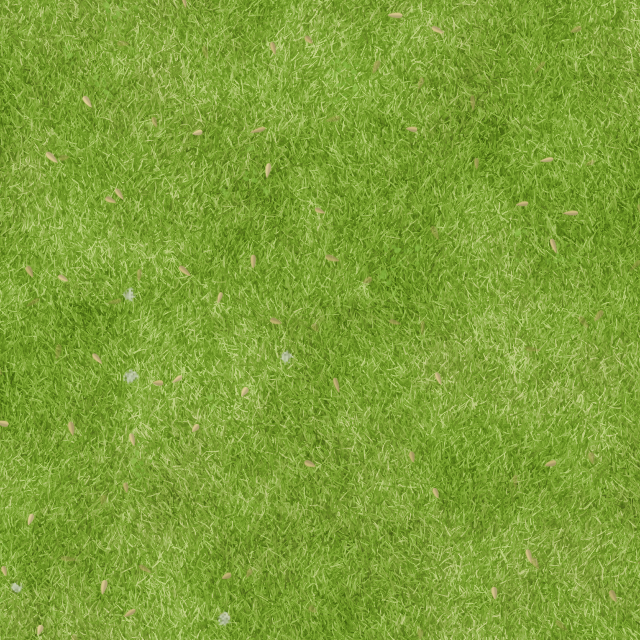
This texture is drawn by a WebGL 2 fragment shader. Its source:

```glsl
#version 300 es
precision highp float;

#define BLADE_LAYERS 11
#define BLADE_CELL 0.0125
#define BLADE_HALF_LENGTH 0.0108
#define BLADE_HALF_WIDTH 0.0013
#define BLADE_CONTRAST 4.1
#define PATCH_CONTRAST 2.5
#define GRAIN_CONTRAST 1.3
#define LEAF_CELL 0.092
#define LEAF_SHARE 0.75
#define PUFF_CELL 0.25
#define PUFF_SHARE 0.3
#define CLOVER_CELL 0.013

uniform vec2 u_resolution;
out vec4 fragColor;

vec4 hash4(vec2 cell, float seed) {
    uvec4 v = uvec4(ivec4(cell, seed, cell.x + 7.0 * cell.y)) * 1664525u + 1013904223u;
    v += v.yzxy * v.wxyz;
    v ^= v >> 16u;
    v += v.yzxy * v.wxyz;
    return vec4(v >> 8u) / 16777216.0;
}

float valueNoise(vec2 p, float seed) {
    vec2 i = floor(p), f = fract(p);
    f = f * f * (3.0 - 2.0 * f);
    float low = mix(hash4(i, seed).x, hash4(i + vec2(1, 0), seed).x, f.x);
    float high = mix(hash4(i + vec2(0, 1), seed).x, hash4(i + vec2(1, 1), seed).x, f.x);
    return mix(low, high, f.y);
}

float fbm(vec2 p, float seed) {
    return 0.45 * valueNoise(p, seed) + 0.3 * valueNoise(p * 2.3, seed + 1.0)
         + 0.25 * valueNoise(p * 5.7, seed + 2.0);
}

// Coordinates along (x) and across (y) a direction
vec2 alongAngle(vec2 p, float angle) {
    float c = cos(angle), s = sin(angle);
    return vec2(c * p.x + s * p.y, c * p.y - s * p.x);
}

float coverage(float dist, float pixel) {
    return clamp(0.5 - dist / pixel, 0.0, 1.0);
}

// Tapered, slightly curved blade centred on zero
float bladeDistance(vec2 q, float halfLength, float bend) {
    float s = clamp(q.x / halfLength, -1.0, 1.0);
    float halfWidth = BLADE_HALF_WIDTH * (0.65 - 0.35 * s);
    return length(q - vec2(s * halfLength, bend * s * s)) - halfWidth;
}

// Tone in deviations from the mean, mapped from shade to sunlit tips
vec3 grassColor(float tone) {
    float t = tone / 0.9 + 1.7;
    vec3 c = mix(vec3(0.25, 0.38, 0.05), vec3(0.38, 0.53, 0.11), clamp(0.6 * t + 1.0, 0.0, 1.0));
    c = mix(c, vec3(0.44, 0.60, 0.15), clamp(t, 0.0, 1.0));
    c = mix(c, vec3(0.51, 0.66, 0.21), clamp(t - 1.0, 0.0, 1.0));
    c = mix(c, vec3(0.58, 0.71, 0.31), clamp(t - 2.0, 0.0, 1.0));
    return mix(c, vec3(0.74, 0.82, 0.50), clamp(0.7 * (t - 3.0), 0.0, 1.0));
}

vec3 drawGrass(vec2 p, float pixel) {
    float patchTone = PATCH_CONTRAST * (fbm(p * 8.0, 10.0) - 0.5);
    float swirl = 1.2 * (valueNoise(p * 8.0, 20.0) - 0.5);
    float grain = GRAIN_CONTRAST * (valueNoise(p * vec2(390.0, 270.0), 30.0) - 0.5);
    float tone = -1.5;
    float dryness = 0.4;
    for (int layer = 0; layer < BLADE_LAYERS; layer++) {
        float seed = 40.0 + float(layer);
        float height = float(layer) / float(BLADE_LAYERS - 1);
        vec2 g = p / BLADE_CELL + 9.0 * hash4(vec2(3, 5), seed).xy;
        for (int k = 0; k < 9; k++) {
            vec2 cell = floor(g) + vec2(k % 3, k / 3) - 1.0;
            vec4 h = hash4(cell, seed), shape = hash4(cell, seed + 50.0);
            float angle = 1.57 + swirl + 1.6 * (h.z + h.w - 1.0);
            vec2 q = alongAngle((g - cell - h.xy) * BLADE_CELL, angle);
            float halfLength = BLADE_HALF_LENGTH * mix(0.4, 1.0, shape.x);
            float dist = bladeDistance(q, halfLength, 0.0028 * (shape.y - 0.5));
            float cover = coverage(dist, pixel);
            float bladeTone = BLADE_CONTRAST * (shape.z - 0.5) + mix(-0.45, 0.35, height)
                            + 0.4 * q.x / halfLength;
            tone = mix(tone, bladeTone, cover);
            dryness = mix(dryness, shape.w, cover);
        }
    }
    float dry = smoothstep(0.5, 1.0, 0.6 * dryness + 0.7 * fbm(p * 7.0, 120.0));
    return grassColor(tone + patchTone + grain + 0.1) + dry * vec3(0.03, -0.015, 0.04);
}

// Small round leaves gathered in a few clumps
vec3 addClover(vec3 color, vec2 p, float pixel) {
    float clump = smoothstep(0.72, 0.82, fbm(p * 8.0, 130.0));
    vec2 g = p / CLOVER_CELL;
    for (int k = 0; k < 9; k++) {
        vec2 cell = floor(g) + vec2(k % 3, k / 3) - 1.0;
        vec4 h = hash4(cell, 140.0);
        vec2 q = alongAngle((g - cell - h.xy) * CLOVER_CELL, 6.28 * h.z);
        float dist = length(q * vec2(1.0, 1.4)) - mix(0.003, 0.006, h.w);
        vec3 leaf = mix(vec3(0.44, 0.65, 0.17), vec3(0.59, 0.77, 0.32), h.w);
        color = mix(color, leaf, 0.7 * clump * coverage(dist, 1.5 * pixel));
    }
    return color;
}

// Fallen tan seed leaves, mostly upright, some sunk into the grass
vec3 addLeaves(vec3 color, vec2 p, float pixel) {
    vec2 g = p / LEAF_CELL;
    for (int k = 0; k < 9; k++) {
        vec2 cell = floor(g) + vec2(k % 3, k / 3) - 1.0;
        vec4 h = hash4(cell, 150.0), look = hash4(cell, 151.0);
        vec2 q = alongAngle((g - cell - h.xy) * LEAF_CELL, 1.57 + 2.2 * (h.z + look.x - 1.0));
        float halfLength = mix(0.0075, 0.0125, look.y);
        float s = clamp(q.x / halfLength, -1.0, 1.0);
        float halfWidth = mix(0.0038, 0.0055, look.z) * sqrt(1.0 - s * s) * (0.8 + 0.35 * s);
        float dist = max(abs(q.y) - halfWidth, abs(q.x) - halfLength);
        vec3 husk = mix(vec3(0.64, 0.58, 0.32), vec3(0.80, 0.75, 0.54), look.w);
        husk *= 0.9 + 0.18 * smoothstep(-0.002, 0.002, q.y);
        float strength = step(h.w, LEAF_SHARE) * mix(0.4, 1.0, smoothstep(0.1, 0.6, look.w));
        color = mix(color, husk, strength * coverage(dist, 1.4 * pixel));
    }
    return color;
}

// Pale, fuzzy seed heads
vec3 addPuffs(vec3 color, vec2 p, float pixel) {
    vec2 g = p / PUFF_CELL, cell = floor(g);
    vec4 h = hash4(cell, 160.0);
    vec2 q = (g - cell - mix(vec2(0.1), vec2(0.9), h.xy)) * PUFF_CELL;
    float fuzz = valueNoise(p * 330.0, 161.0);
    float dist = length(q) - mix(0.007, 0.011, h.z) + 0.008 * (fuzz - 0.5);
    float cover = step(h.w, PUFF_SHARE) * (1.0 - smoothstep(-0.005, 0.001 + pixel, dist));
    return mix(color, vec3(0.72, 0.75, 0.66) + 0.25 * (0.5 - fuzz), 0.85 * cover);
}

void main() {
    float pixel = 1.0 / u_resolution.y;
    vec2 p = gl_FragCoord.xy * pixel;
    vec3 color = drawGrass(p, pixel);
    color = addClover(color, p, pixel);
    color = addLeaves(color, p, pixel);
    color = addPuffs(color, p, pixel);
    fragColor = vec4(color, 1.0);
}
```
